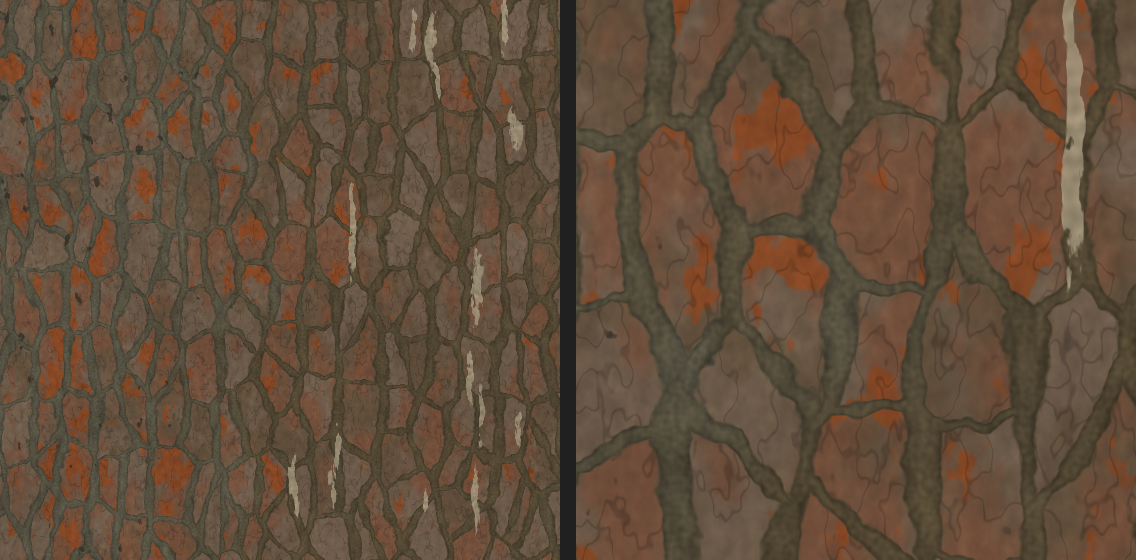
Left, the full canvas; right, a detail of the centre.
Write a Shadertoy shader that draws this texture.

```glsl
// Weathered pine bark: upright flaking plates, mossy furrows and pale resin runs.

const vec3 FURROW = vec3(0.325, 0.280, 0.200);
const vec3 MOSS   = vec3(0.335, 0.320, 0.260);
const vec3 GREY   = vec3(0.425, 0.355, 0.290);
const vec3 BROWN  = vec3(0.375, 0.305, 0.230);
const vec3 RED    = vec3(0.450, 0.305, 0.225);
const vec3 ORANGE = vec3(0.530, 0.275, 0.135);
const vec3 CHIP   = vec3(0.190, 0.170, 0.140);
const vec3 RESIN  = vec3(0.630, 0.580, 0.480);
const vec2 PLATE_GRID = vec2(18.0, 10.0);
const int RESIN_RUNS = 16;

vec2 hash2(vec2 p) {
    vec3 q = fract(p.xyx * vec3(0.1031, 0.1030, 0.0973));
    q += dot(q, q.yzx + 33.33);
    return fract((q.xx + q.yz) * q.zy);
}

float cornerSlope(vec2 cell, vec2 offset, vec2 f) {
    return dot(hash2(cell + offset) * 2.0 - 1.0, f - offset);
}

float gradientNoise(vec2 p) {
    vec2 i = floor(p), f = fract(p);
    vec2 u = f * f * f * (f * (f * 6.0 - 15.0) + 10.0);
    float low = mix(cornerSlope(i, vec2(0, 0), f), cornerSlope(i, vec2(1, 0), f), u.x);
    float high = mix(cornerSlope(i, vec2(0, 1), f), cornerSlope(i, vec2(1, 1), f), u.x);
    return mix(low, high, u.y);
}

float fbm(vec2 p, int octaves) {
    float sum = 0.0, amp = 1.0;
    for (int i = 0; i < octaves; i++) {
        sum += amp * gradientNoise(p);
        p = mat2(1.6, 1.2, -1.2, 1.6) * p + 17.3;
        amp *= 0.5;
    }
    return sum;
}

// Same sum without rotation, so that stretched grain keeps its direction.
float grain(vec2 p, int octaves) {
    float sum = 0.0, amp = 1.0;
    for (int i = 0; i < octaves; i++) {
        sum += amp * gradientNoise(p);
        p = p * 2.03 + 11.7;
        amp *= 0.55;
    }
    return sum;
}

// Distance to the plate border in canvas units (xy = plate id, z = distance).
// Borders between stacked plates count as farther, which narrows those furrows.
vec3 plateBorder(vec2 uv, vec2 grid) {
    vec2 p = uv * grid, base = floor(p), nearest = vec2(0.0), id = base;
    float best = 1e3;
    for (int y = -1; y <= 1; y++)
    for (int x = -1; x <= 1; x++) {
        vec2 cell = base + vec2(x, y);
        vec2 r = cell + 0.1 + 0.8 * hash2(cell) - p;
        if (dot(r, r) < best) { best = dot(r, r); nearest = r; id = cell; }
    }
    float border = 1.0;
    for (int y = -2; y <= 2; y++)
    for (int x = -2; x <= 2; x++) {
        vec2 cell = id + vec2(x, y);
        if (x == 0 && y == 0) continue;
        vec2 r = cell + 0.1 + 0.8 * hash2(cell) - p;
        vec2 n = normalize(r - nearest);
        float d = dot(0.5 * (r + nearest), n) / length(n * grid);
        border = min(border, d / mix(0.45, 1.0, abs(n.x)));
    }
    return vec3(id, border);
}

vec3 furrowColor(vec2 uv, float left) {
    float moss = smoothstep(-0.3, 0.5, left - 0.4 + 0.6 * fbm(uv * vec2(9.0, 5.0), 3));
    float fibre = grain(uv * vec2(75.0, 32.0), 4);
    float speck = gradientNoise(uv * 260.0);
    return mix(FURROW, MOSS, moss) * (1.0 + 0.22 * fibre + 0.20 * speck);
}

vec3 plateColor(vec2 uv, vec2 id, float left) {
    vec2 tint = hash2(id + 41.0);
    vec2 shift = id * 3.7;
    float tone = fbm(uv * vec2(24.0, 16.0) + shift, 4) + tint.y - 0.5;
    float red = fbm(uv * vec2(17.0, 11.0) + shift + 5.0, 4) + 0.5 * (tint.x - 0.5);
    float flake = fbm(uv * vec2(26.0, 17.0) + shift + 9.0, 5) + 0.5 * (tint.x - 0.5) + 0.28 * left;
    vec3 color = mix(BROWN, GREY, smoothstep(-0.45, 0.25, tone + 0.2 * left));
    color = mix(color, RED, 0.9 * smoothstep(-0.05, 0.4, red + 0.15 * left));
    color = mix(color, ORANGE, 0.9 * smoothstep(0.44, 0.56, flake));
    float crackLine = abs(fbm(uv * vec2(38.0, 22.0) + shift, 3));
    float crack = 1.0 - smoothstep(0.0, 0.05, crackLine);
    float grit = grain(uv * vec2(95.0, 70.0), 3);
    return color * (1.0 + 0.14 * grit - 0.16 * crack);
}

// Ragged upright drips, scattered over the right half.
float resinMask(vec2 uv) {
    float ragged = fbm(uv * vec2(95.0, 36.0), 4);
    float sway = 0.010 * gradientNoise(uv * vec2(8.0, 16.0));
    float mask = 0.0;
    for (int i = 0; i < RESIN_RUNS; i++) {
        vec2 place = hash2(vec2(i, 7.0)), form = hash2(vec2(i, 23.0));
        vec2 center = vec2(mix(0.50, 0.94, place.x), place.y);
        vec2 size = vec2(mix(0.006, 0.020, form.x * form.x), mix(0.03, 0.09, form.y));
        float body = 1.0 - length((uv - center + vec2(sway, 0.0)) / size);
        mask = max(mask, smoothstep(0.12, 0.26, 0.6 * body + 0.7 * ragged) * smoothstep(0.0, 0.15, body));
    }
    return mask;
}

void mainImage(out vec4 fragColor, in vec2 fragCoord) {
    vec2 uv = fragCoord / iResolution.y;
    float left = 1.0 - smoothstep(0.1, 0.75, uv.x + 0.15 * gradientNoise(uv * 4.0));

    // Bent plate outlines
    vec2 bend = vec2(fbm(uv * vec2(13.0, 8.0), 3), fbm(uv * vec2(15.0, 10.0) + 31.0, 3));
    vec2 fray = vec2(fbm(uv * 55.0, 3), fbm(uv * 55.0 + 63.0, 3));
    vec3 plate = plateBorder(uv + 0.018 * bend + 0.005 * fray, PLATE_GRID);
    float inside = plate.z - 0.0085 - 0.009 * fbm(uv * vec2(22.0, 14.0) + 3.0, 4);
    float cover = smoothstep(-0.0014, 0.0018, inside);

    // Furrows with a shaded rim, then plates
    float rim = smoothstep(-0.006, -0.0005, inside) * (1.0 - cover);
    vec3 color = furrowColor(uv, left) * (1.0 - 0.18 * rim);
    color = mix(color, plateColor(uv, plate.xy, left), cover);

    // Dark chips, resin and broad shading
    float chip = fbm(uv * vec2(38.0, 26.0) + 77.0, 4) + 0.3 * left;
    color = mix(color, CHIP, 0.75 * smoothstep(0.72, 0.82, chip));
    color = mix(color, RESIN * (1.0 + 0.25 * gradientNoise(uv * 120.0)), 0.85 * resinMask(uv));
    color *= 1.0 + 0.10 * fbm(uv * 6.0 + 50.0, 2);
    fragColor = vec4(color, 1.0);
}
```
